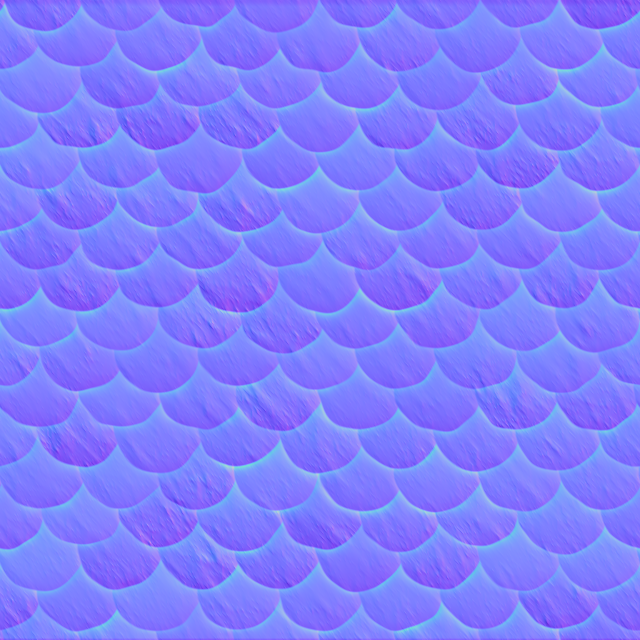
This texture map is drawn by a Shadertoy shader. Its source:

```glsl
// Tangent-space normal map of worn, overlapping fish scales pointing downward.

const float COLUMNS = 8.0;          // scales across
const float ROWS = 16.0;            // scale rows down
const float ROW_OFFSET = 0.34;      // vertical phase, in rows
const float RADIUS = 1.08;          // scale radius, in row heights
const float RADIUS_VARIATION = 0.06;
const float JITTER = 0.15;          // random shift of each scale
const float WARP = 0.1;             // unevenness of the outlines
const float EDGE_SOFTNESS = 0.035;
const vec2  DOME = vec2(0.03, 0.2); // curvature across and along a scale
const float LIFT = 0.07;            // mean upward lean
const vec2  TILT = vec2(0.05, 0.12); // random lean of each scale
const float WORN_SAG = 0.08;        // downward lean of worn scales
const vec2  RIM_SLOPE = vec2(0.07, 0.15);   // rounding just inside the edge
const float RIM_WIDTH = 0.2;
const vec2  GROOVE_SLOPE = vec2(0.27, 0.54); // lift just outside the edge
const float GROOVE_WIDTH = 0.095;
const float SMOOTH_RELIEF = 0.026;  // surface relief, cleanest scale
const float WORN_RELIEF = 0.075;    // surface relief, most worn scale
const float SEAM_SLOPE = 0.2;       // dip along the top and bottom borders

float hash(vec2 p) {
    return fract(sin(dot(p, vec2(127.1, 311.7))) * 43758.5453);
}

// Value noise that repeats after `period` cells
float noise(vec2 p, float period) {
    vec2 cell = floor(p);
    vec2 f = fract(p);
    f = f * f * (3.0 - 2.0 * f);
    vec2 a = mod(cell, period);
    vec2 b = mod(cell + 1.0, period);
    return mix(mix(hash(a), hash(vec2(b.x, a.y)), f.x),
               mix(hash(vec2(a.x, b.y)), hash(b), f.x), f.y);
}

// Sparse bumps of several sizes, sheared slightly down to the right
float relief(vec2 p) {
    vec2 grain = vec2(p.x, p.y + p.x);
    float height = 0.0;
    float frequency = 2.0;
    for (int i = 0; i < 4; i++) {
        float bump = noise(grain * frequency + float(i) * 7.3, ROWS * frequency);
        height += bump * bump * bump / frequency;
        frequency *= 2.0;
    }
    return height;
}

vec2 reliefSlope(vec2 p) {
    const float STEP = 0.025;
    float height = relief(p);
    return vec2(height - relief(p + vec2(STEP, 0.0)),
                height - relief(p + vec2(0.0, STEP))) / STEP;
}

// Paints one scale over the surface: xy = normal tilt, z = relief strength
vec3 paintScale(vec3 surface, vec2 p, vec2 cell, float shift, float softness, float grooveDepth) {
    vec2 id = mod(cell, vec2(COLUMNS, ROWS));
    vec2 randomShift = vec2(hash(id + 3.1), hash(id + 17.7)) - 0.5;
    vec2 randomTilt = vec2(hash(id + 31.3), hash(id + 47.9)) - 0.5;
    float wear = hash(id + 61.5);
    float radius = RADIUS + RADIUS_VARIATION * (hash(id + 83.2) - 0.5);

    // Round lower edge, with straight sides hidden under the rows above
    vec2 q = p - vec2(2.0 * cell.x + shift, cell.y + ROW_OFFSET) - JITTER * randomShift;
    vec2 fromCore = vec2(q.x, min(q.y, 0.0));
    float coreDistance = length(fromCore);
    float d = coreDistance - radius;
    vec2 outward = fromCore / max(coreDistance, 0.0001);

    // Groove pressed into the scales below
    float groove = grooveDepth * mix(0.7, 1.2, hash(id + 97.4));
    surface.xy -= outward * GROOVE_SLOPE * groove * exp(-max(d, 0.0) / GROOVE_WIDTH);

    // Domed body with a rounded rim, roughest toward the tip
    vec2 body = DOME * q * mix(0.8, 1.2, wear) + TILT * randomTilt;
    body.y += LIFT - WORN_SAG * wear * wear;
    body += outward * RIM_SLOPE * exp(min(d, 0.0) / RIM_WIDTH);
    float strength = mix(SMOOTH_RELIEF, WORN_RELIEF, wear * wear);
    strength *= mix(1.25, 0.6, smoothstep(-0.7, 0.3, q.y));
    return mix(surface, vec3(body, strength), 1.0 - smoothstep(-softness, softness, d));
}

void mainImage(out vec4 fragColor, in vec2 fragCoord) {
    vec2 uv = fragCoord / iResolution.xy;
    vec2 p = uv * vec2(2.0 * COLUMNS, ROWS);
    float softness = max(EDGE_SOFTNESS, ROWS / iResolution.y);

    // Uneven outlines
    vec2 wobble = vec2(noise(p * 2.0, ROWS * 2.0), noise(p * 2.0 + 9.4, ROWS * 2.0));
    vec2 warped = p + WARP * (wobble - 0.5);
    float grooveDepth = mix(0.35, 1.5, noise(p * 2.0 + 21.7, ROWS * 2.0));

    // Lower rows first, so that upper scales overlap them
    vec3 surface = vec3(0.0, 0.0, SMOOTH_RELIEF);
    float baseRow = floor(warped.y - ROW_OFFSET);
    for (int j = -1; j <= 2; j++) {
        float row = baseRow + float(j);
        float shift = 1.0 - mod(row, 2.0);
        float nearest = floor((warped.x - shift) * 0.5 + 0.5);
        for (int i = -1; i <= 1; i++) {
            vec2 cell = vec2(nearest + float(i), row);
            surface = paintScale(surface, warped, cell, shift, softness, grooveDepth);
        }
    }

    // Worn surface, stronger in patches, and the border seam
    float patches = mix(0.4, 1.6, noise(p * 2.0 + 5.6, ROWS * 2.0));
    vec2 tilt = surface.xy + reliefSlope(p) * surface.z * patches;
    tilt.y -= SEAM_SLOPE * (smoothstep(0.988, 1.0, uv.y) + 1.0 - smoothstep(0.0, 0.004, uv.y));

    // Encode the unit normal as colour
    tilt /= max(1.0, length(tilt) / 0.8);
    fragColor = vec4(0.5 + 0.5 * vec3(tilt, sqrt(1.0 - dot(tilt, tilt))), 1.0);
}
```
